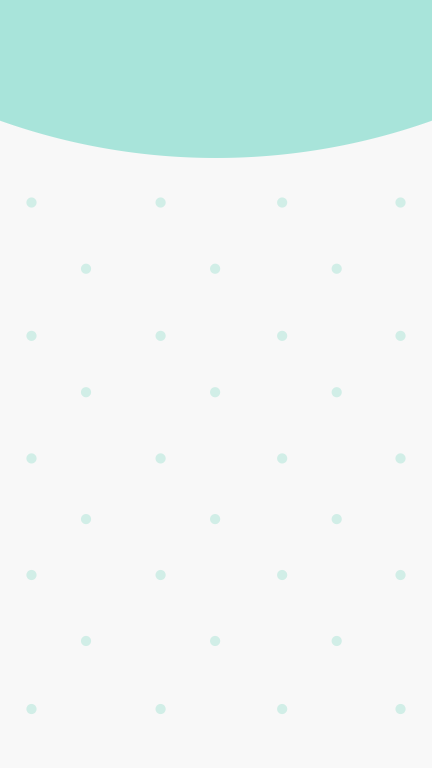
Give the GLSL for this background, as a WebGL 1 fragment shader.

```glsl
precision highp float;
// Pale backdrop with a mint dome hanging from the top over staggered rows of soft dots.

uniform vec2 u_resolution;

// Distance along one axis to the closest of four grid lines
float nearestLine(float v, vec4 lines) {
    vec4 d = abs(lines - v);
    return min(min(d.x, d.y), min(d.z, d.w));
}

// Antialiased coverage of a signed distance, about one pixel wide
float coverage(float dist) {
    return clamp(0.5 - dist * u_resolution.y, 0.0, 1.0);
}

void main() {
    // One unit is the canvas height
    vec2 p = gl_FragCoord.xy / u_resolution.y;
    float centerX = 0.5 * u_resolution.x / u_resolution.y;

    vec3 paper = vec3(0.973);
    vec3 mint = vec3(0.659, 0.894, 0.855);
    vec3 paleMint = vec3(0.82, 0.932, 0.905);

    // Two interleaved dot lattices sharing the same column spacing
    vec4 columns = vec4(0.041, 0.2091, 0.3674, 0.5215);
    float mainRow = min(nearestLine(p.y, vec4(0.7363, 0.5627, 0.4031, 0.2513)),
                        abs(p.y - 0.0768));
    float offsetRow = nearestLine(p.y, vec4(0.6501, 0.4893, 0.3241, 0.1654));
    float mainDots = length(vec2(nearestLine(p.x, columns), mainRow));
    float offsetDots = length(vec2(nearestLine(p.x - 0.071, columns), offsetRow));
    float dots = min(mainDots, offsetDots) - 0.0066;

    // Large circle centred above the canvas
    float dome = length(p - vec2(centerX, 1.6328)) - 0.8385;

    vec3 color = mix(paper, paleMint, coverage(dots));
    color = mix(color, mint, coverage(dome));
    gl_FragColor = vec4(color, 1.0);
}
```
